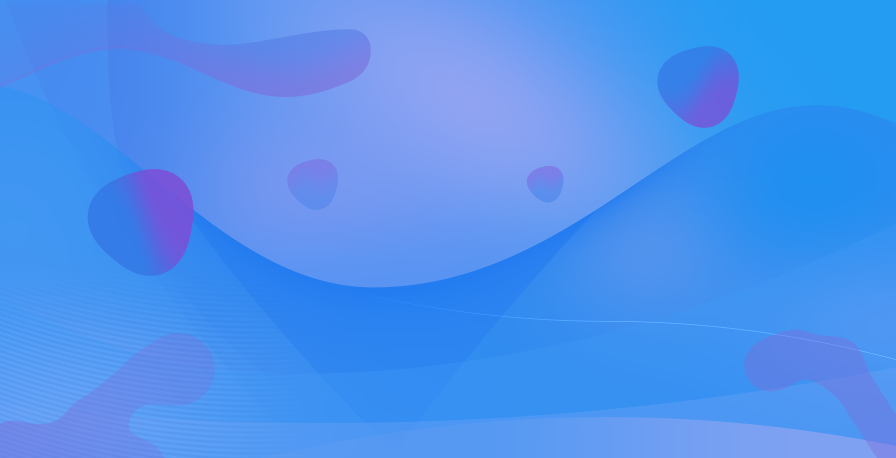
A Shadertoy shader for this background:

```glsl
// Abstract blue backdrop: a soft lavender sky above a broad wave, with
// translucent veils, layered swells, fine contour lines and violet droplets.
// Soft gaussian glows set the colour; curves and distance functions set edges.

const vec2 CANVAS = vec2(7.68, 3.92);
const float PI = 3.14159;
const vec3 VIOLET = vec3(0.49, 0.42, 0.85);

// Antialiased coverage of a signed distance (negative is inside)
float cover(float d) {
    return clamp(0.5 - d * iResolution.y / CANVAS.y, 0.0, 1.0);
}

vec3 glow(vec3 base, vec3 colour, vec2 q) {
    return mix(base, colour, exp(-dot(q, q)));
}

float smoothMin(float a, float b, float k) {
    float h = max(k - abs(a - b), 0.0) / k;
    return min(a, b) - h * h * k * 0.25;
}

float capsule(vec2 p, vec2 a, vec2 b, float r) {
    vec2 ab = b - a;
    return length(p - a - ab * clamp(dot(p - a, ab) / dot(ab, ab), 0.0, 1.0)) - r;
}

// Height of the main wave: one trough between two unequal crests
float waveLine(float x) {
    bool left = x < 3.2;
    float t = abs(x - 3.2) / (left ? 3.4 : 3.8);
    t -= (left ? 0.03 : 0.05) * sin(PI * t);
    return 2.46 - (left ? 0.87 : 0.78) * (1.0 - cos(PI * t));
}

vec3 sky(vec2 p) {
    vec3 c = mix(vec3(0.27, 0.57, 0.95), vec3(0.14, 0.61, 0.95),
                 smoothstep(3.6, 6.6, p.x));
    c = glow(c, vec3(0.46, 0.59, 0.94), (p - vec2(2.7, 1.7)) / vec2(1.4, 1.0));
    vec2 q = mat2(0.87, -0.5, 0.5, 0.87) * (p - vec2(4.0, 0.85));
    c = glow(c, vec3(0.56, 0.64, 0.95), q / vec2(2.0, 0.95));
    c = glow(c, vec3(0.35, 0.58, 0.95), (p - vec2(3.2, 2.6)) / vec2(2.0, 0.6));

    // Two veils hanging from the upper left
    float fade = 1.0 - smoothstep(0.5, 2.4, p.x);
    float outer = cover(0.05 + 0.35 * p.y + 0.08 * p.y * p.y - p.x);
    float inner = cover(0.92 + 0.041 * p.y * p.y * p.y - p.x);
    return mix(c, vec3(0.27, 0.48, 0.91), fade * (0.25 * outer + 0.4 * inner));
}

vec3 sea(vec2 p, float depth) {
    vec3 c = vec3(0.19, 0.55, 0.94);
    c = glow(c, vec3(0.25, 0.59, 0.95), (p - vec2(0.1, 1.8)) / vec2(1.4, 1.3));
    c = glow(c, vec3(0.33, 0.58, 0.93), (p - vec2(5.6, 2.1)) / vec2(0.9, 0.7));
    c = glow(c, vec3(0.12, 0.56, 0.94), (p - vec2(7.0, 1.6)) / vec2(0.9, 0.8));
    c = glow(c, vec3(0.34, 0.59, 0.95), (p - vec2(7.7, 2.8)) / vec2(1.3, 0.6));
    c = glow(c, vec3(0.45, 0.64, 0.96), (p - vec2(0.5, 3.5)) / vec2(1.7, 0.8));

    // Dark funnel below the trough, and the veils continued
    float y = p.y - 1.65;
    float funnel = cover(1.48 + 0.7 * y + 0.07 * y * y - p.x)
                 * cover(p.x - 5.25 + 0.95 * y - 0.05 * y * y);
    c = mix(c, vec3(0.15, 0.49, 0.94), funnel * (0.75 - 0.2 * y));
    float outer = cover(0.05 + 0.35 * p.y + 0.08 * p.y * p.y - p.x);
    float inner = cover(0.92 + 0.041 * p.y * p.y * p.y - p.x);
    c = mix(c, vec3(0.2, 0.5, 0.93), (0.15 * outer + 0.15 * inner)
            * (1.0 - smoothstep(1.5, 3.5, p.x)));
    c = mix(c, vec3(0.12, 0.47, 0.94), 0.7 * exp(-5.0 * depth)
            * smoothstep(0.6, 2.2, p.x) * (1.0 - smoothstep(5.2, 6.6, p.x)));

    // Three pale swells along the bottom
    float x = p.x - 2.5;
    float swell = 3.2 - (x < 0.0 ? 0.104 : 0.048) * x * x;
    c = mix(c, vec3(0.25, 0.6, 0.96), 0.35 * cover(swell - p.y));
    x = p.x - 2.8;
    c = mix(c, vec3(0.42, 0.63, 0.96), 0.4 * cover(3.62 - 0.02 * x * x - p.y));
    x = p.x - 5.2;
    c = mix(c, vec3(0.53, 0.64, 0.95), cover(3.57 + 0.04 * x * x - p.y)
            * (0.15 + 0.7 * smoothstep(3.8, 7.0, p.x)));

    // Fine contour lines at the lower left, and one long bright thread
    float hatch = sin(2.0 * PI * (p.y - 0.35 * p.x + 0.08 * p.x * p.x) / 0.045);
    c += 0.018 * hatch * smoothstep(2.2, 3.0, p.y) * (1.0 - smoothstep(1.6, 2.8, p.x));
    x = (p.x - 5.2) / 2.45;
    float thread = abs(p.y - 2.75 - 0.32 * x * abs(x)) - 0.003;
    return c + 0.14 * cover(thread) * smoothstep(2.6, 5.5, p.x);
}

// Wobbly drop, blue on one side and violet towards dir
void droplet(inout vec3 c, vec2 p, vec2 centre, float r, float phase, vec2 dir, float alpha) {
    vec2 q = (p - centre) / r;
    float d = r * (length(q) - 1.0 - 0.07 * cos(3.0 * atan(q.y, q.x) + phase));
    float blend = smoothstep(-0.5, 0.6, dot(q, dir) + 0.2 * sin(3.0 * q.x));
    c = mix(c, mix(vec3(0.2, 0.47, 0.9), vec3(0.49, 0.3, 0.84), blend), alpha * cover(d));
}

void mainImage(out vec4 fragColor, in vec2 fragCoord) {
    vec2 p = fragCoord / iResolution.xy * CANVAS;
    p.y = CANVAS.y - p.y; // measured downwards from the top edge

    float depth = p.y - waveLine(p.x);
    vec3 c = mix(sky(p), sea(p, max(depth, 0.0)), cover(-depth));

    // Ribbon at the top, reddening along its lower edge
    float lower = 0.62 + 0.21 * cos(PI * (p.x - 2.45) / 1.45);
    float upper = 0.4 - 0.35 * exp(-(p.x - 1.2) / 0.22)
                - 0.15 * smoothstep(1.8, 3.0, p.x);
    float ribbon = -smoothMin(smoothMin(p.y - upper, lower - p.y, 0.12), 3.18 - p.x, 0.2);
    ribbon = max(ribbon, 0.04 - p.y);
    float rim = smoothstep(0.5, 0.0, lower - p.y);
    c = mix(c, mix(vec3(0.33, 0.49, 0.9), VIOLET, rim), cover(ribbon)
            * mix(0.2, 0.6, smoothstep(0.6, 2.4, p.x)));
    c = mix(c, VIOLET, 0.25 * cover(abs(lower - p.y) - 0.015)
            * (1.0 - smoothstep(0.8, 1.8, p.x)));

    // Liquid shapes in the two lower corners
    float leftShape = smoothMin(length(p - vec2(1.53, 3.16)) - 0.31,
        capsule(p, vec2(1.2, 3.24), vec2(0.8, 3.56), 0.17), 0.25);
    leftShape = smoothMin(leftShape, capsule(p, vec2(0.1, 3.82), vec2(1.2, 4.0), 0.22), 0.4);
    c = mix(c, VIOLET, cover(leftShape) * (0.3 + 0.15 * smoothstep(1.5, 0.0, p.x)));
    float rightShape = smoothMin(length(p - vec2(6.6, 3.13)) - 0.22,
        capsule(p, vec2(6.85, 3.01), vec2(7.15, 3.1), 0.18), 0.25);
    rightShape = smoothMin(rightShape, capsule(p, vec2(7.2, 3.12), vec2(7.64, 3.8), 0.17), 0.2);
    c = mix(c, VIOLET, 0.42 * cover(rightShape));

    // Floating droplets
    droplet(c, p, vec2(1.23, 1.89), 0.45, 2.6, vec2(0.75, -0.5), 0.85);
    droplet(c, p, vec2(6.0, 0.73), 0.345, 2.4, vec2(0.4, 0.7), 0.75);
    droplet(c, p, vec2(2.69, 1.57), 0.215, 2.4, vec2(-0.3, -0.7), 0.32);
    droplet(c, p, vec2(4.68, 1.57), 0.155, 2.4, vec2(-0.3, -0.7), 0.4);

    fragColor = vec4(c, 1.0);
}
```
